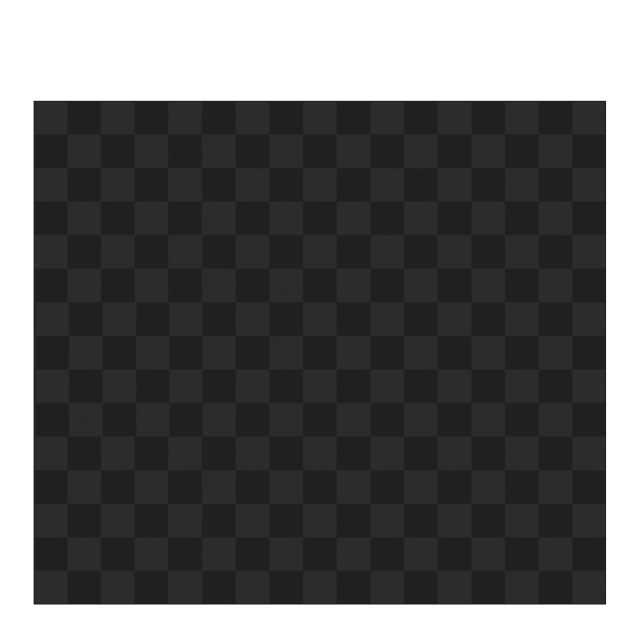
Reproduce this pattern procedurally as a WebGL 2 fragment shader.

```glsl
#version 300 es
precision highp float;

uniform vec2 u_resolution;
out vec4 fragColor;

// Gradient vector of a lattice point, wrapped to the period
vec2 gradientAt(vec2 cell, float period) {
    cell = mod(cell, period);
    float h = fract(sin(dot(cell, vec2(127.1, 311.7))) * 43758.5);
    return vec2(cos(6.2832 * h), sin(6.2832 * h));
}

// Gradient noise that repeats after a whole number of cells
float wrappedNoise(vec2 p, float period) {
    vec2 i = floor(p), f = fract(p);
    vec2 u = f * f * f * (f * (f * 6.0 - 15.0) + 10.0);
    float a = dot(gradientAt(i, period), f);
    float b = dot(gradientAt(i + vec2(1, 0), period), f - vec2(1, 0));
    float c = dot(gradientAt(i + vec2(0, 1), period), f - vec2(0, 1));
    float d = dot(gradientAt(i + vec2(1, 1), period), f - vec2(1, 1));
    return mix(mix(a, b, u.x), mix(c, d, u.x), u.y);
}

// Signed distance to the nearest whole number, positive in even cells
vec2 stripeDistance(vec2 t) {
    return abs(mod(t - 0.5, 2.0) - 1.0) - 0.5;
}

void main() {
    vec2 uv = gl_FragCoord.xy / u_resolution;
    vec2 low = vec2(0.0525, 0.0435), high = vec2(0.947, 0.8405);
    vec2 grid = vec2(17.0, 15.0);
    vec2 cell = (uv - low) / (high - low) * grid;
    vec2 pixel = grid / ((high - low) * u_resolution);

    // A few middle rows sit slightly to the right on the left side
    float row = floor(cell.y);
    float middleRows = step(5.0, row) * step(row, 8.0);
    float slip = 0.05 * middleRows * (1.0 - smoothstep(3.0, 6.0, cell.x));

    // Checkerboard with softened joints
    vec2 stripes = stripeDistance(cell - vec2(slip, 0.0));
    vec2 side = clamp(stripes / max(pixel * 0.7, vec2(0.02)), -1.0, 1.0);
    float checker = 0.5 + 0.5 * side.x * side.y;
    vec3 darkSquare = vec3(0.126), lightSquare = vec3(0.172);
    vec3 board = mix(darkSquare, lightSquare, checker);
    board += 0.003 * wrappedNoise(uv * 64.0, 64.0);

    // Board outline in cell units, with a thin dark rim
    vec2 inset = min(cell, grid - cell);
    float rim = 1.0 - smoothstep(0.02, 0.05, min(inset.x, inset.y));
    board = mix(board, vec3(0.11), 0.6 * rim);
    vec2 cover = clamp(inset / pixel + 0.5, 0.0, 1.0);

    vec3 margin = vec3(1.0);
    fragColor = vec4(mix(margin, board, cover.x * cover.y), 1.0);
}
```
